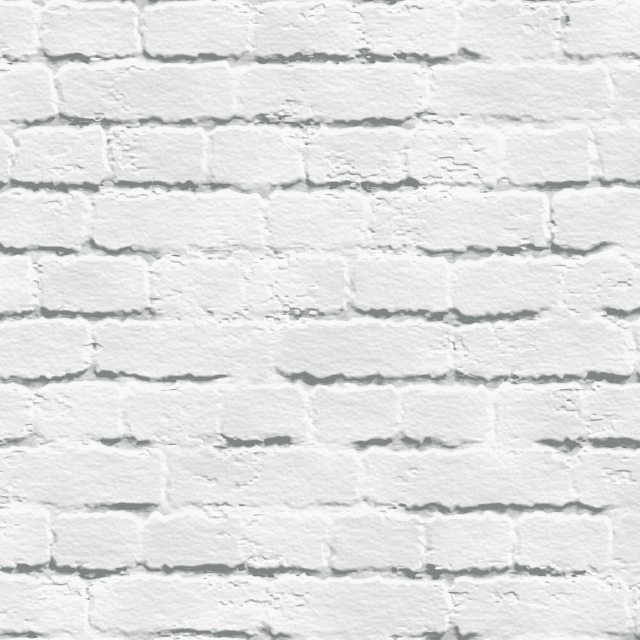
Write a WebGL 1 fragment shader that draws this texture.

```glsl
precision highp float;
// White painted brick wall: ten uneven courses, mostly short and long bricks in turn.
// A height field of warped rounded boxes and rough paint is lit from the upper
// right; a short march towards the light adds the ragged shadows in the joints.

uniform vec2 u_resolution;

const float COURSES = 10.0;
const float COURSE_SHIFT = 0.005;     // height of the lowest bed joint
const float HALF_HEIGHT = 0.0425;     // half a brick, vertically
const float JOINT_HALF = 0.0050;      // half an upright joint
const float CORNER = 0.016;
const float EDGE_SOFT = 0.0050;
const float JOINT_JITTER = 0.012;
const float RELIEF = 0.20;            // roughness of the paint
const float CHIP_DEPTH = 0.42;
const float LIGHT_STEP = 0.0021;
const float LIGHT_GAIN = 0.85;
const float SHADOW_GAIN = 0.34;
const float SHADOW_STEP = 0.0042;
const float SHADOW_SLOPE = 42.0;      // height lost by a shadow per unit length
const float BED_SHADE = 0.13;         // soft darkening of deep bed joints
const float STAIN = 0.075;            // broad unevenness of the paint
const vec2 TO_LIGHT = vec2(0.36, 0.93);
const vec3 SHADOW_COLOR = vec3(0.50, 0.525, 0.515);
const vec3 PAINT_COLOR = vec3(0.972, 0.973, 0.972);

float hash(vec2 p) {
  vec3 q = fract(vec3(p.xyx) * 0.1031);
  q += dot(q, q.yzx + 33.33);
  return fract((q.x + q.y) * q.z);
}

float noise(vec2 p) {
  vec2 i = floor(p), f = fract(p);
  f = f * f * (3.0 - 2.0 * f);
  return mix(mix(hash(i), hash(i + vec2(1.0, 0.0)), f.x),
             mix(hash(i + vec2(0.0, 1.0)), hash(i + vec2(1.0, 1.0)), f.x), f.y);
}

// First joint, brick pitch and shift of every second joint; rows run from the top
vec3 courseLayout(float row) {
  if (row < 0.5) return vec3(0.061, 0.165, 0.0);
  if (row < 1.5) return vec3(0.081, 0.293, 0.0);
  if (row < 2.5) return vec3(0.020, 0.153, 0.0);
  if (row < 3.5) return vec3(0.143, 0.219, 0.057);
  if (row < 4.5) return vec3(0.065, 0.162, 0.0);
  if (row < 5.5) return vec3(0.146, 0.282, 0.0);
  if (row < 6.5) return vec3(0.058, 0.143, 0.0);
  if (row < 7.5) return vec3(0.262, 0.312, 0.0);
  if (row < 8.5) return vec3(0.081, 0.146, 0.0);
  return vec3(0.137, 0.283, 0.0);
}

float jointX(float k, float row, vec3 layout) {
  float jitter = (hash(vec2(k + 20.0, row + 3.0)) - 0.5) * JOINT_JITTER;
  return layout.x + k * layout.y + mod(k, 2.0) * layout.z + jitter;
}

// Signed distance to the brick (x), upright joint fill (y), brick tone (z)
vec3 brick(vec2 p) {
  float level = (p.y - COURSE_SHIFT) * COURSES;
  float row = COURSES - 1.0 - floor(level);
  vec3 layout = courseLayout(row);
  float k = floor((p.x - layout.x) / layout.y);
  if (p.x < jointX(k, row, layout)) k -= 1.0;
  else if (p.x > jointX(k + 1.0, row, layout)) k += 1.0;
  float left = jointX(k, row, layout), right = jointX(k + 1.0, row, layout);
  float y = (fract(level) - 0.5) / COURSES;
  float x = p.x - 0.5 * (left + right);
  vec2 halfSize = vec2(0.5 * (right - left) - JOINT_HALF, HALF_HEIGHT);
  vec2 q = abs(vec2(x, y)) - halfSize + CORNER;
  float d = length(max(q, 0.0)) + min(max(q.x, q.y), 0.0) - CORNER;
  float joint = k + step(0.0, x);
  float fill = 0.35 + 0.6 * hash(vec2(joint + 41.0, row + 17.0));
  fill *= 1.0 - smoothstep(HALF_HEIGHT - 0.016, HALF_HEIGHT, abs(y));
  return vec3(d, fill, hash(vec2(k + 61.0, row + 29.0)));
}

// Wobble of courses and chipped outlines
vec2 warp(vec2 p) {
  vec2 slow = vec2(noise(p * 9.0 + 3.0), noise(p * vec2(7.0, 5.0) + 31.0)) - 0.5;
  vec2 mid = vec2(noise(p * 34.0 + 11.0), noise(p * 34.0 + 57.0)) - 0.5;
  vec2 fine = vec2(noise(p * 105.0 + 7.0), noise(p * 105.0 + 83.0)) - 0.5;
  return p + 0.009 * slow + 0.009 * mid + 0.0065 * fine;
}

// Height (x) and distance to the brick (y)
vec2 surface(vec2 p) {
  vec3 b = brick(warp(p));
  float bed = 0.85 * smoothstep(0.35, 0.85, noise(p * vec2(10.0, 16.0) + 19.0));
  float mortar = max(bed, b.y) + 0.35 * (noise(p * 58.0 + 43.0) - 0.5);
  float h = mix(mortar, 1.0, 1.0 - smoothstep(-EDGE_SOFT, EDGE_SOFT, b.x));
  // Brush strokes and grain
  float grain = 0.5 * noise(p * vec2(48.0, 120.0)) + 0.4 * noise(p * vec2(110.0, 240.0) + 9.0)
              + 0.35 * noise(p * 230.0 + 5.0);
  // Ragged chips gather in patches and along the rims
  float rim = 0.25 * smoothstep(-0.016, 0.0, b.x);
  float patches = smoothstep(0.45, 0.85, noise(p * 11.0 + 71.0) + rim);
  float crumbs = 0.62 * noise(p * vec2(40.0, 72.0) + 37.0) + 0.38 * noise(p * vec2(125.0, 190.0) + 13.0);
  float chips = smoothstep(0.54, 0.76, crumbs);
  return vec2(h + RELIEF * grain - CHIP_DEPTH * chips * patches, b.x);
}

void main() {
  vec2 p = gl_FragCoord.xy / u_resolution;
  vec2 here = surface(p);
  float slope = here.x - surface(p + TO_LIGHT * LIGHT_STEP).x;
  float shadow = 0.0;
  for (int i = 1; i <= 4; i++) {
    float reach = float(i) * SHADOW_STEP;
    shadow = max(shadow, surface(p + TO_LIGHT * reach).x - here.x - reach * SHADOW_SLOPE);
  }
  // Broad stains, a tone for each brick and soft shade in the beds
  float brickTone = brick(warp(p)).z;
  float face = 1.0 - smoothstep(-0.010, 0.004, here.y);
  float stain = 0.6 * noise(p * vec2(9.0, 14.0) + 23.0) + 0.4 * noise(p * vec2(24.0, 36.0)) - 0.5;
  float tone = 0.932 - face * (0.005 + 0.022 * brickTone) + STAIN * stain;
  tone -= BED_SHADE * smoothstep(0.75, 0.05, here.x) * (1.0 - face);
  tone += LIGHT_GAIN * clamp(slope, -0.28, 0.08) - SHADOW_GAIN * smoothstep(0.04, 0.75, shadow);
  float light = clamp((tone - SHADOW_COLOR.g) / (PAINT_COLOR.g - SHADOW_COLOR.g), 0.0, 1.0);
  gl_FragColor = vec4(mix(SHADOW_COLOR, PAINT_COLOR, light), 1.0);
}
```
